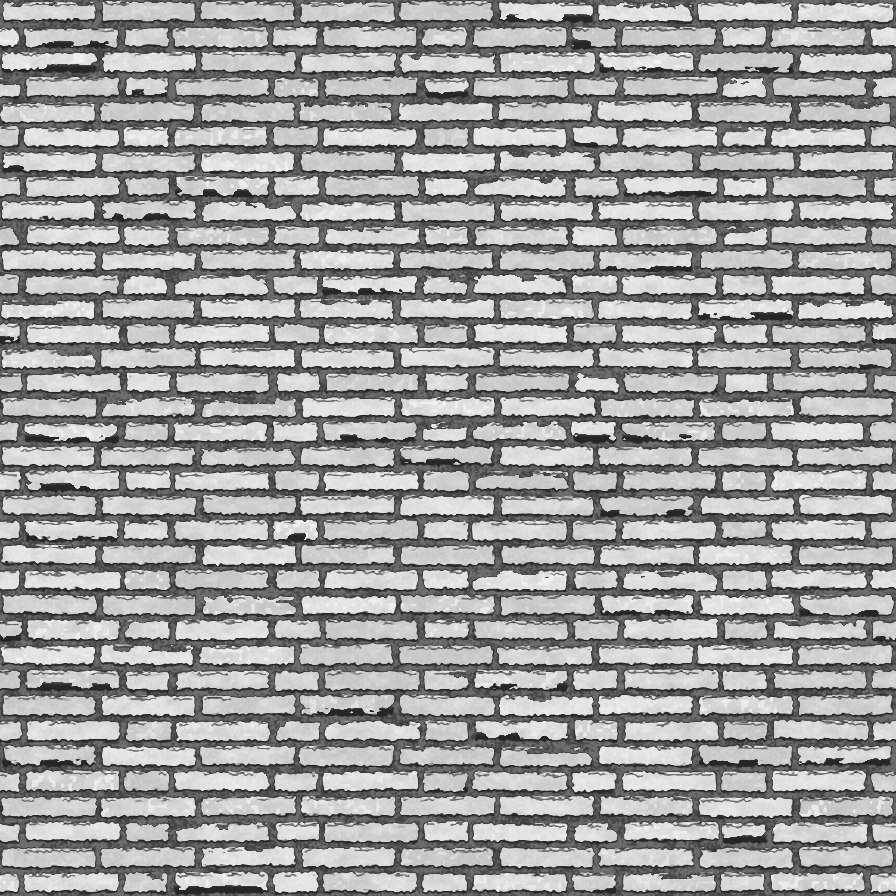
Reproduce this texture procedurally as a Shadertoy shader.

```glsl
// Pale, weathered brick wall: full courses alternate with long-and-short courses.
// Each brick is a rounded box with ragged edges, chipped by noise and set in
// shadowed mortar. Lengths are in course heights, 36 of which span the canvas.

const float COURSES = 36.0;
const float TAU = 6.28319;
const float LONG_BRICK = 4.0;
const float SHORT_BRICK = 2.0;
const float HALF_HEIGHT = 0.345;
const float HALF_JOINT = 0.14;
const vec3 SHADOW = vec3(0.15);
const vec3 MORTAR_DARK = vec3(0.27);
const vec3 MORTAR_LIGHT = vec3(0.43);
const vec3 BRICK_DARK = vec3(0.78);
const vec3 BRICK_LIGHT = vec3(0.90);
const vec3 CHALK = vec3(0.96);

float hash(vec2 p) {
    vec3 q = fract(p.xyx * vec3(0.1031, 0.1030, 0.0973));
    q += dot(q, q.yzx + 33.33);
    return fract((q.x + q.y) * q.z);
}

float noise(vec2 p) {
    vec2 i = floor(p), f = fract(p);
    f = f * f * (3.0 - 2.0 * f);
    float low = mix(hash(i), hash(i + vec2(1, 0)), f.x);
    float high = mix(hash(i + vec2(0, 1)), hash(i + vec2(1, 1)), f.x);
    return mix(low, high, f.y);
}

float fbm(vec2 p) {
    float sum = 0.0, amp = 0.5;
    for (int i = 0; i < 3; i++) {
        sum += amp * noise(p);
        p = p * 2.1 + 7.3;
        amp *= 0.5;
    }
    return sum / 0.875;
}

float roundBox(vec2 p, vec2 halfSize, float radius) {
    vec2 q = abs(p) - halfSize + radius;
    return length(max(q, 0.0)) + min(max(q.x, q.y), 0.0) - radius;
}

// Returns offset from the brick centre, brick length and index in its course.
vec3 findBrick(float x, float course) {
    float drift = 0.1 * (hash(vec2(course, 91.0)) - 0.5);
    if (mod(course, 2.0) < 0.5) {
        x = mod(x + 0.03 + drift, COURSES);
        return vec3(mod(x, LONG_BRICK) - 0.5 * LONG_BRICK, LONG_BRICK, floor(x / LONG_BRICK));
    }
    float pairLength = LONG_BRICK + SHORT_BRICK;
    x = mod(x - 0.91 + drift, COURSES);
    float m = mod(x, pairLength), isShort = step(LONG_BRICK, m);
    float len = mix(LONG_BRICK, SHORT_BRICK, isShort);
    return vec3(m - isShort * LONG_BRICK - 0.5 * len, len, 2.0 * floor(x / pairLength) + isShort);
}

// Chips bite inwards from the top or bottom edge of some bricks.
float chipDepth(vec2 q, vec2 p, vec2 id) {
    float worn = smoothstep(0.62, 0.95, hash(id + 17.0));
    float side = hash(id + 43.0) < 0.6 ? 1.0 : -1.0;
    float nearEdge = smoothstep(-0.12, 0.3, q.y * side);
    float patches = smoothstep(0.46, 0.66, fbm(p * vec2(1.5, 2.5) + id * 3.7));
    return 0.42 * worn * nearEdge * patches;
}

vec3 mortarColor(vec2 p, float d, float castShadow) {
    float grain = 0.6 * fbm(p * vec2(2.0, 4.0)) + 0.4 * noise(p * 13.0);
    vec3 color = mix(MORTAR_DARK, MORTAR_LIGHT, smoothstep(0.25, 0.65, grain));
    float contact = 0.7 * smoothstep(0.10, 0.0, d);
    return mix(color, SHADOW, max(contact, castShadow));
}

vec3 brickColor(vec2 p, vec2 id) {
    float tone = 0.45 * hash(id + 5.0) + 0.55 * fbm(p * vec2(1.3, 2.4));
    vec3 color = mix(BRICK_DARK, BRICK_LIGHT, smoothstep(0.15, 0.85, tone));
    color += 0.035 * (noise(p * 11.0) - 0.5);
    float speckled = smoothstep(0.6, 1.0, hash(id + 71.0));
    float specks = smoothstep(0.66, 0.82, noise(p * 6.0 + 31.0));
    return mix(color, CHALK, 0.7 * specks * (0.25 + 0.75 * speckled));
}

void mainImage(out vec4 fragColor, in vec2 fragCoord) {
    vec2 uv = fragCoord / iResolution.xy;
    float aa = 0.6 * COURSES / min(iResolution.x, iResolution.y);

    // Courses count downwards, with a slow unevenness in their height.
    float down = 1.0 - uv.y;
    float bow = 0.0028 * (1.0 - cos(TAU * (down - 0.13)));
    vec2 p = vec2(uv.x, down + bow) * COURSES;
    float course = mod(floor(p.y), COURSES);
    vec3 brick = findBrick(p.x, course);
    vec2 id = vec2(brick.z, course);

    // Slight shift, tilt and size variation of each brick.
    vec2 q = vec2(brick.x, 0.5 - fract(p.y));
    q += 0.06 * (vec2(hash(id + 11.0), hash(id + 23.0)) - 0.5);
    q.y += 0.025 * (hash(id + 37.0) - 0.5) * q.x;
    vec2 halfSize = vec2(0.5 * brick.y - HALF_JOINT, HALF_HEIGHT);
    halfSize -= 0.04 * (vec2(hash(id + 53.0), hash(id + 61.0)) - 0.5);

    // Ragged outline, chips and the shadow cast below.
    float outline = roundBox(q, halfSize, 0.09);
    float rough = 0.11 * (noise(p * 8.0) - 0.5) + 0.07 * (noise(p * 3.0 + 9.0) - 0.5);
    float d = outline + rough + chipDepth(q, p, id);
    float below = roundBox(q + vec2(0.0, 0.07), halfSize, 0.09) + rough;
    float castShadow = smoothstep(0.06, -0.03, below) * smoothstep(0.0, -0.25, q.y);

    vec3 color = mix(mortarColor(p, d, castShadow), brickColor(p, id), smoothstep(aa, -aa, d));

    // Broken dark crack below the top edge, with chalky dashes above it.
    float fromTop = halfSize.y - q.y;
    float inside = smoothstep(0.0, -0.08, abs(q.x) - halfSize.x + 0.05);
    float broken = inside * smoothstep(0.48, 0.62, noise(p * vec2(1.8, 0.7) + 57.0));
    float crack = smoothstep(0.035 + aa, 0.035 - aa, abs(fromTop - 0.07 + rough));
    float dashes = smoothstep(0.025 + aa, 0.025 - aa, abs(fromTop + 0.015 + 0.4 * rough));
    color = mix(color, MORTAR_DARK, 0.75 * crack * broken);
    color = mix(color, CHALK, 0.75 * dashes * broken * smoothstep(0.35, 0.6, noise(p * 5.0)));

    fragColor = vec4(color, 1.0);
}
```
